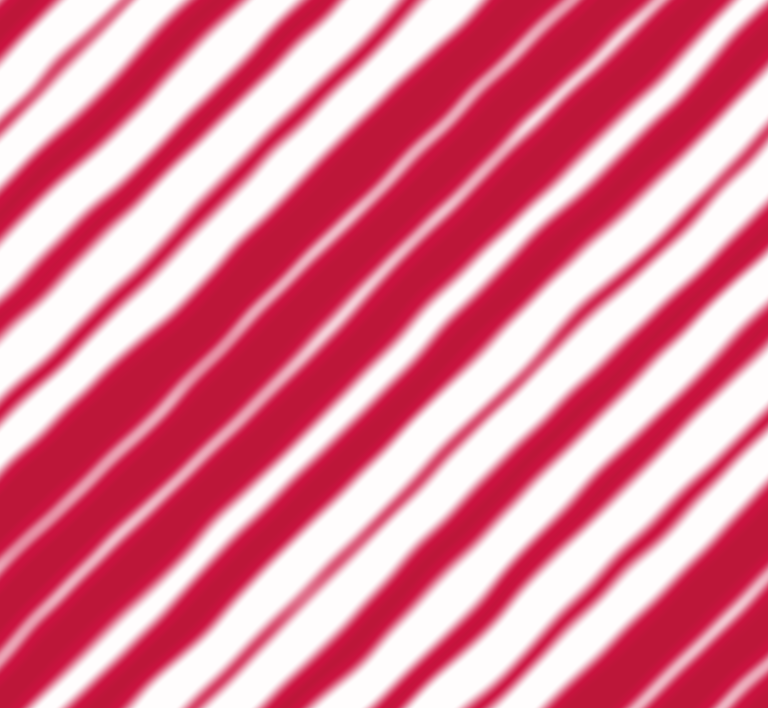
A Shadertoy shader for this pattern:

```glsl
// Hand-painted diagonal candy stripes in crimson on white, with soft wavering edges.

#define PERIOD 1.0932                  // one stripe group, along x - y, in canvas heights
#define OFFSET 0.1328                  // start of the first group from the top left corner
#define SOFTNESS 0.0158                // half width of an edge blur, in periods
#define SWAY 0.0115                    // drift shared by neighbouring edges
#define RAGGED 0.0058                  // waver of each single edge
#define CORE vec3(0.740, 0.088, 0.225)
#define RIM vec3(0.795, 0.072, 0.250)
#define PAPER vec3(1.000, 0.992, 0.992)

const int BARS = 8;

// Centre and half width of each bar, as fractions of the period
const vec2 bars[BARS] = vec2[BARS](
    vec2(0.0439, 0.0092), vec2(0.1602, 0.0335),
    vec2(0.2920, 0.0245), vec2(0.4128, 0.0142),
    vec2(0.5514, 0.0539), vec2(0.6709, 0.0488),
    vec2(0.7836, 0.0472), vec2(0.9173, 0.0401));

float hash(vec2 p) {
    return fract(sin(dot(p, vec2(127.1, 311.7))) * 43758.5453);
}

// Smooth value noise, centred on zero
float noise(vec2 p) {
    vec2 i = floor(p), f = fract(p);
    f = f * f * (3.0 - 2.0 * f);
    float low = mix(hash(i), hash(i + vec2(1.0, 0.0)), f.x);
    float high = mix(hash(i + vec2(0.0, 1.0)), hash(i + vec2(1.0, 1.0)), f.x);
    return mix(low, high, f.y) - 0.5;
}

// Waver of one edge along the stripe; whole seeds give unrelated edges
float edgeWaver(float along, float seed) {
    return RAGGED * (noise(vec2(along * 5.0, seed)) + 0.5 * noise(vec2(along * 12.0, seed + 57.0)));
}

float softStep(float x) {
    return smoothstep(-SOFTNESS, SOFTNESS, x);
}

void mainImage(out vec4 fragColor, in vec2 fragCoord) {
    vec2 p = fragCoord / iResolution.y;
    float along = p.x + p.y;
    float across = (p.x + 1.0 - p.y - OFFSET) / PERIOD;

    // Slow drift bends whole stripes, so narrow gaps stay open
    across += SWAY * noise(vec2(across * 8.0, along * 5.0));
    across += 0.4 * SWAY * noise(vec2(across * 10.0 + 31.0, along * 11.0));

    float group = floor(across);
    float x = across - group;

    // Sum the blurred bars and keep the depth inside the paint
    float paint = 0.0, depth = 0.0;
    for (int i = 0; i < BARS; i++) {
        float seed = 2.0 * (float(i) + float(BARS) * group);
        float left = x - bars[i].x + bars[i].y + edgeWaver(along, seed);
        float right = x - bars[i].x - bars[i].y + edgeWaver(along, seed + 1.0);
        paint += softStep(left) - softStep(right);
        depth = max(depth, min(left, -right));
    }

    // Paint is brighter near its rim, with faint streaks along the stroke
    float streak = noise(vec2(across * 70.0, along * 6.0));
    float core = smoothstep(0.012, 0.034, depth + 0.008 * streak);
    vec3 red = mix(RIM, CORE, core);

    fragColor = vec4(mix(PAPER, red, clamp(paint, 0.0, 1.0)), 1.0);
}
```
